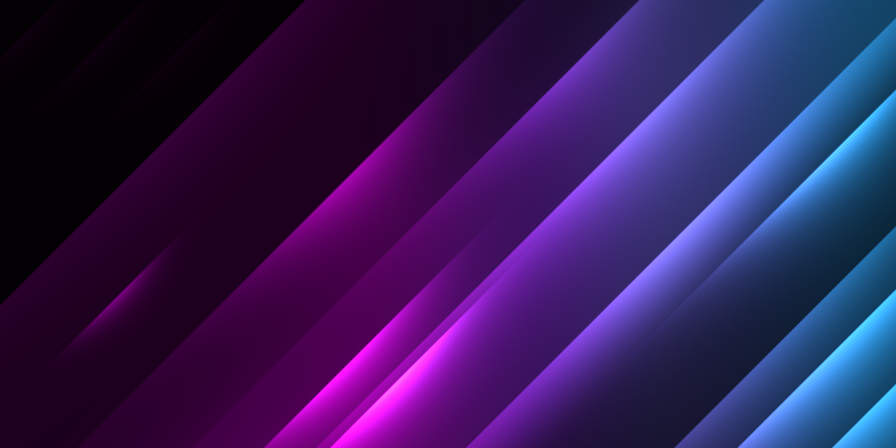
Give the GLSL for this background, as a Shadertoy shader.

```glsl
// Light hue from left to right: magenta, violet, periwinkle, azure
vec3 lightHue(float x) {
    vec3 hue = mix(vec3(0.88, 0.0, 0.93), vec3(0.55, 0.17, 0.90), smoothstep(0.75, 1.25, x));
    hue = mix(hue, vec3(0.45, 0.43, 0.97), smoothstep(1.15, 1.55, x));
    return mix(hue, vec3(0.18, 0.66, 1.0), smoothstep(1.5, 2.0, x));
}

// Sharp on the upper left side, fading towards the lower right
float edgeGlow(float dist, float width) {
    float pixel = 1.5 / iResolution.y;
    return smoothstep(-pixel, pixel, dist) * exp(-max(dist, 0.0) / width);
}

// Each entry: edge offset, peak along the edge, length, strength
const vec4 panels[8] = vec4[8](
    vec4(-0.318, 1.17, 0.80, 0.13),
    vec4(0.172, 1.39, 0.38, 0.62),
    vec4(0.427, 2.12, 0.42, 0.60),
    vec4(0.706, 2.05, 0.80, 0.66),
    vec4(1.040, 1.98, 0.90, 0.70),
    vec4(1.505, 2.00, 1.00, 0.52),
    vec4(1.646, 2.10, 0.80, 0.85),
    vec4(1.857, 2.05, 0.70, 0.75)
);

const vec4 streaks[4] = vec4[4](
    vec4(-0.076, 0.60, 0.17, 0.45),
    vec4(0.589, 0.95, 0.36, 0.85),
    vec4(0.737, 1.00, 0.32, 1.00),
    vec4(1.200, 2.55, 0.45, 0.85)
);

void mainImage(out vec4 fragColor, in vec2 fragCoord) {
    vec2 p = fragCoord / iResolution.y;
    float across = p.x - p.y;
    float along = p.x + p.y;

    // Ambient level, nearly black beyond the first panel
    float ambient = 0.12 + 0.25 * smoothstep(0.1, 0.8, across)
                  - 0.19 * smoothstep(1.05, 1.25, across);
    float light = mix(0.015, ambient, edgeGlow(across + 0.318, 1e4));

    // Wide panels with long tails along their edges
    for (int i = 0; i < 8; i++) {
        vec4 panel = panels[i];
        float v = (along - panel.y) / panel.z;
        light += panel.w * edgeGlow(across - panel.x, 0.13) / (1.0 + v * v);
    }

    // Short streaks that vanish at both ends
    for (int i = 0; i < 4; i++) {
        vec4 streak = streaks[i];
        float v = (along - streak.y) / streak.z;
        light += streak.w * edgeGlow(across - streak.x, 0.2 * streak.z) * exp(-v * v);
    }

    // Faint streaks in the dark corner
    for (int i = 0; i < 3; i++) {
        float n = float(i);
        float v = (along - 0.97 - 0.16 * n) / 0.25;
        light += 0.05 * edgeGlow(across + 0.87 - 0.19 * n, 0.05) * exp(-v * v);
    }

    // Hot cores lean slightly towards white
    vec3 color = lightHue(p.x) * light + 0.06 * pow(light, 4.0);
    fragColor = vec4(min(color, 1.0), 1.0);
}
```
